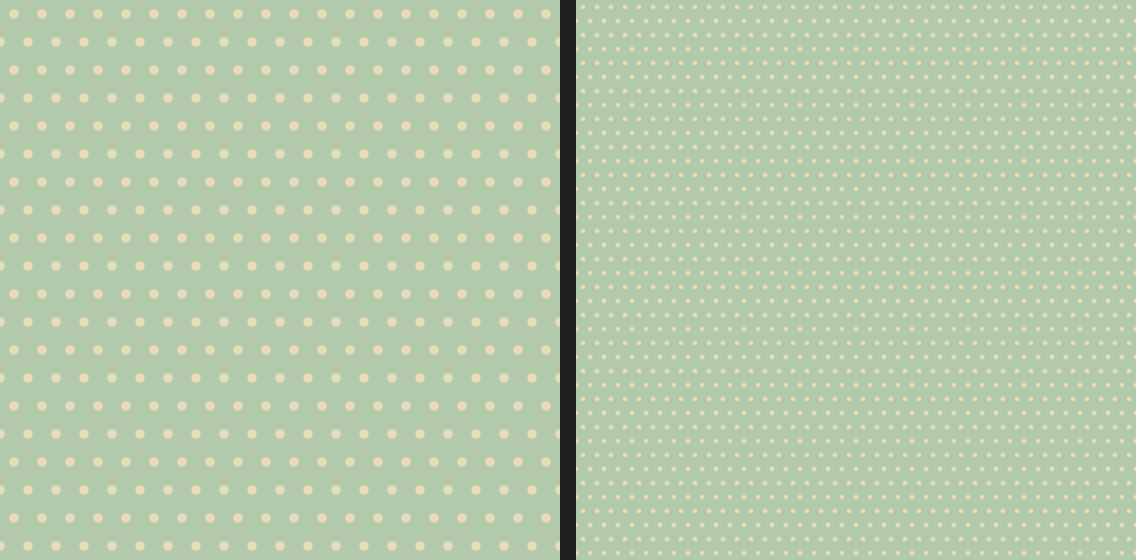
Left: one tile. Right: repeated 2 by 2.
Reproduce this pattern procedurally as a WebGL 1 fragment shader.

```glsl
precision highp float;

uniform vec2 u_resolution;

// Signed distance to the nearest dot, in cells; every other row is shifted by half a cell
float staggeredDots(vec2 cell, float radius) {
  float rowShift = 0.5 * mod(floor(cell.y) + 1.0, 2.0);
  vec2 local = fract(vec2(cell.x + rowShift, cell.y)) - 0.5;
  return length(local) - radius;
}

void main() {
  // 20 dots across and 20 rows, an even count so the stagger wraps
  vec2 cell = 20.0 * gl_FragCoord.xy / u_resolution;
  float pixel = 20.0 / min(u_resolution.x, u_resolution.y);

  float dotDistance = staggeredDots(cell, 0.17);
  float coverage = 1.0 - smoothstep(-0.8 * pixel, 0.8 * pixel, dotDistance);

  vec3 sageGround = vec3(0.698, 0.788, 0.675);
  vec3 creamDot = vec3(0.905, 0.867, 0.718);
  gl_FragColor = vec4(mix(sageGround, creamDot, coverage), 1.0);
}
```
